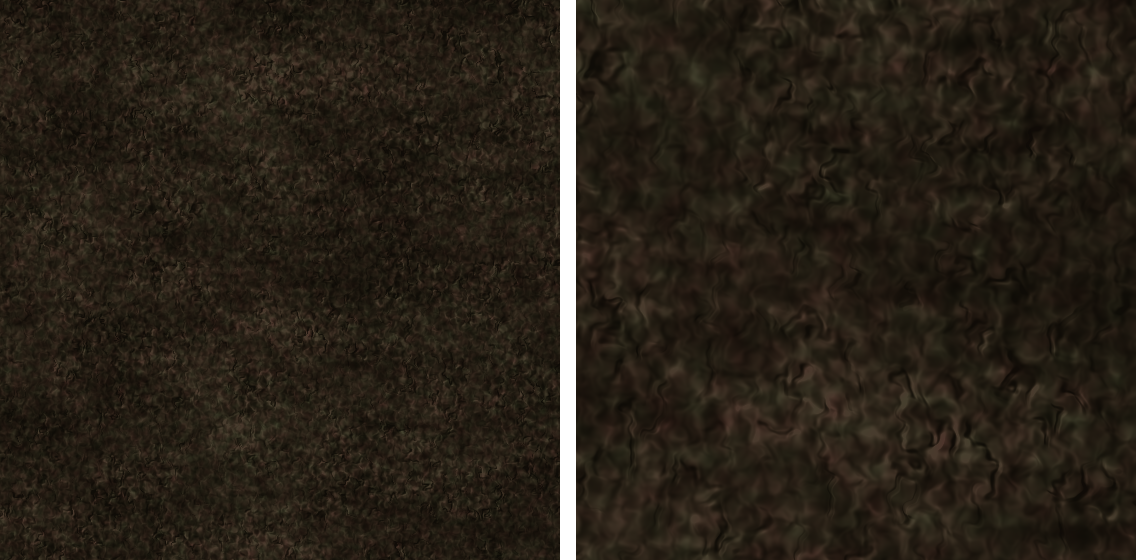
Left: the whole. Right: its middle third, enlarged.
A WebGL 2 fragment shader for this texture:

```glsl
#version 300 es
precision highp float;
precision highp int;
// Dark weathered bark: broad sideways blotches under crisp, crumbly grain.
// Gradient noise gives the mottling; the zero lines of warped noise give
// short cracks, and a slanted height difference adds shallow relief.

uniform vec2 u_resolution;
out vec4 fragColor;

// Colour: median brown, and how strongly each channel follows the tone
const vec3 BARK_COLOR = vec3(0.137, 0.110, 0.073);
const vec3 TONE_GAIN = vec3(0.26, 0.27, 0.32);
const vec3 TINT_SHIFT = vec3(0.08, -0.15, -0.05);

// Feature counts across the canvas
const vec2 BLOTCH_SCALE = vec2(3.5, 6.5);
const vec2 MOTTLE_SCALE = vec2(24.0, 27.0);
const vec2 GRAIN_SCALE = vec2(105.0, 82.0);
const vec2 CRACK_SCALE = vec2(74.0, 34.0);
const vec2 WARP_SCALE = vec2(60.0, 70.0);
const vec2 PATCH_SCALE = vec2(9.0, 11.0);
const vec2 TINT_SCALE = vec2(48.0, 52.0);

// Strengths
const float BLOTCH_AMOUNT = 1.6;
const float MOTTLE_AMOUNT = 1.5;
const float GRAIN_AMOUNT = 3.1;
const float CRACK_AMOUNT = 1.5;
const float RELIEF_AMOUNT = 1.5;
const float WARP_AMOUNT = 0.011;
const float CRACK_WIDTH = 0.17;
const vec2 LIGHT_STEP = vec2(-0.0024, 0.0020);

// Random unit gradient for a lattice cell
vec2 cellGradient(vec2 cell, uint seed) {
    uvec2 c = uvec2(ivec2(cell));
    uint h = c.x * 1597u + c.y * 51749u + seed * 7919u;
    h = (h ^ (h >> 15)) * 73939u;
    h = (h ^ (h >> 13)) * 91997u;
    h ^= h >> 16;
    float angle = float(h & 65535u) * 6.28319 / 65536.0;
    return vec2(cos(angle), sin(angle));
}

float gradientNoise(vec2 p, uint seed) {
    vec2 cell = floor(p);
    vec2 f = p - cell;
    vec2 blend = f * f * f * (f * (f * 6.0 - 15.0) + 10.0);
    vec2 e = vec2(1.0, 0.0);
    float a = dot(cellGradient(cell, seed), f);
    float b = dot(cellGradient(cell + e.xy, seed), f - e.xy);
    float c = dot(cellGradient(cell + e.yx, seed), f - e.yx);
    float d = dot(cellGradient(cell + e.xx, seed), f - e.xx);
    return mix(mix(a, b, blend.x), mix(c, d, blend.x), blend.y);
}

float fractalNoise(vec2 p, int octaves, uint seed) {
    // Each octave is turned a little to hide the lattice
    const mat2 TURN = mat2(1.96, 0.52, -0.52, 1.96);
    float sum = 0.0;
    float amplitude = 1.0;
    for (int i = 0; i < octaves; i++) {
        sum += amplitude * gradientNoise(p, seed + uint(i));
        p = TURN * p + 17.3;
        amplitude *= 0.58;
    }
    return sum;
}

// Shift that makes lines and grain ragged
vec2 raggedWarp(vec2 p) {
    return WARP_AMOUNT * vec2(fractalNoise(p * WARP_SCALE, 2, 31u),
                              fractalNoise(p * WARP_SCALE, 2, 36u));
}

// Crack depth from 0 to 1: broken, mostly upright lines
float crackDepth(vec2 p) {
    vec2 q = (p + raggedWarp(p)) * CRACK_SCALE;
    float line = 1.0 - smoothstep(0.0, CRACK_WIDTH, abs(gradientNoise(q, 41u)));
    float gaps = smoothstep(-0.1, 0.3, gradientNoise(q * vec2(0.6, 1.2), 43u));
    return line * gaps;
}

float barkHeight(vec2 p) {
    return fractalNoise(p * GRAIN_SCALE * 0.6, 2, 51u) - crackDepth(p);
}

void main() {
    vec2 p = gl_FragCoord.xy / u_resolution.y;

    // Areas where the surface is rougher and more cracked
    float roughness = smoothstep(-0.4, 0.4, fractalNoise(p * PATCH_SCALE, 2, 61u));

    // Tone: blotches, mottling, grain, cracks and relief
    float blotch = fractalNoise(p * BLOTCH_SCALE, 3, 1u);
    float mottle = fractalNoise(p * MOTTLE_SCALE, 3, 11u);
    float grain = fractalNoise((p + 0.5 * raggedWarp(p)) * GRAIN_SCALE, 2, 21u);
    float relief = barkHeight(p) - barkHeight(p + LIGHT_STEP);
    float tone = 0.15 + BLOTCH_AMOUNT * blotch + MOTTLE_AMOUNT * mottle;
    tone += GRAIN_AMOUNT * grain * mix(0.75, 1.15, roughness);
    tone += RELIEF_AMOUNT * relief * mix(0.4, 1.0, roughness);
    tone -= CRACK_AMOUNT * crackDepth(p) * mix(0.2, 1.1, roughness);

    // Tint flickers between reddish and olive brown
    float tint = fractalNoise(p * TINT_SCALE, 2, 71u)
               + 0.3 * gradientNoise(p * BLOTCH_SCALE, 81u);

    vec3 color = BARK_COLOR * exp(TONE_GAIN * clamp(tone, -3.2, 2.8));
    color *= 1.0 + TINT_SHIFT * tint;
    fragColor = vec4(color, 1.0);
}
```
